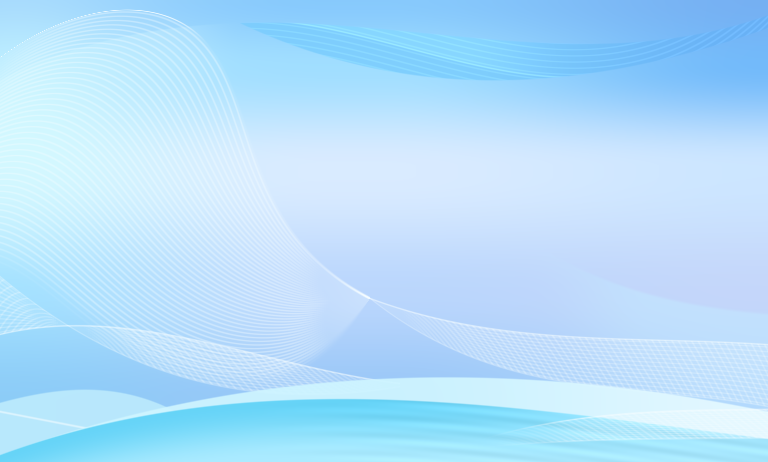
A Shadertoy shader for this background:

```glsl
// Cubic through four heights spaced evenly over t = 0..1
float curve(float t, vec4 h) {
    float a = t, b = t - 1.0 / 3.0, c = t - 2.0 / 3.0, d = t - 1.0;
    return dot(h, vec4(-4.5 * b * c * d, 13.5 * a * c * d, -13.5 * a * b * d, 4.5 * a * b * c));
}

float span(float x, float start, float end) {
    return (x - start) / (end - start);
}

// Soft coverage of the side where d is positive
float fill(float d, float px) {
    return smoothstep(-px, px, d);
}

float stroke(float d, float width, float px) {
    return 1.0 - smoothstep(0.0, width + px, abs(d));
}

// Evenly numbered contour lines of a field
float contours(float v, float width, float px) {
    float slope = max(fwidth(v), 1e-4);
    float d = abs(fract(v) - 0.5) / slope * px;
    return stroke(d, width, px) * (1.0 - smoothstep(0.35, 0.8, slope));
}

// Coverage between two edges, in either order
float between(float y, float a, float b, float px) {
    return fill(y - min(a, b), px) * fill(max(a, b) - y, px);
}

// Vertical gradient from bottom to top
vec3 ramp(float y, vec3 floorCol, vec3 low, vec3 mid, vec3 high, vec3 top) {
    vec3 c = mix(floorCol, low, smoothstep(0.13, 0.38, y));
    c = mix(c, mid, smoothstep(0.36, 0.62, y));
    c = mix(c, high, smoothstep(0.64, 0.86, y));
    return mix(c, top, smoothstep(0.85, 1.0, y));
}

vec3 sky(vec2 p) {
    vec3 left = ramp(p.y, vec3(0.55, 0.80, 0.97), vec3(0.64, 0.88, 1.0), vec3(0.79, 0.95, 1.0),
                     vec3(0.67, 0.89, 1.0), vec3(0.63, 0.84, 0.99));
    vec3 centre = ramp(p.y, vec3(0.60, 0.78, 0.97), vec3(0.73, 0.84, 0.99), vec3(0.85, 0.92, 1.0),
                       vec3(0.63, 0.87, 1.0), vec3(0.53, 0.79, 0.99));
    vec3 right = ramp(p.y, vec3(0.70, 0.85, 0.99), vec3(0.77, 0.84, 0.98), vec3(0.80, 0.90, 1.0),
                      vec3(0.45, 0.73, 0.98), vec3(0.46, 0.69, 0.95));
    return mix(mix(left, centre, smoothstep(0.0, 0.42, p.x)), right, smoothstep(0.5, 1.0, p.x));
}

// Fan of lines converging on a knot; x = lines, y = veil
vec2 fan(vec2 p, vec2 knot, float aspect, float px) {
    vec2 q = (p - knot) * vec2(aspect, 1.0);
    float r = length(q), t = min(r / 0.81, 1.2);
    float angle = atan(q.y, -q.x);
    float high = curve(t, vec4(0.48, 0.76, 0.99, 0.88));
    float low = curve(t, vec4(-1.0, -0.72, -0.22, 0.09));
    float v = (angle - low) / (high - low);
    float inside = smoothstep(-0.02, 0.1, v) * fill((1.0 - v) * r, px) * step(q.x, 0.0);
    float lines = contours(v * 46.0, 0.0006, px) * inside;
    float rim = stroke((v - 1.0) * r, 0.001, px) * step(q.x, 0.0);
    rim *= exp(-r * 9.0) + 0.8 * smoothstep(0.64, 0.76, r);
    return vec2(lines * 0.34 + rim, inside * (0.08 + 0.22 * exp(-r * 7.0)));
}

// Woven band; adds crossing threads and bright rims
float weave(float t, float y, float a, float b, float threads, float px) {
    float v = (y - b) / (abs(a - b) < 0.004 ? 0.004 : a - b);
    float mesh = contours(v * 13.0, 0.0004, px) + contours(t * threads + v * 5.0, 0.0004, px);
    float rims = stroke(y - a, 0.001, px) + 0.5 * stroke(y - b, 0.001, px);
    return (between(y, a, b, px) * (0.12 + 0.22 * mesh) + 0.5 * rims) * step(0.0, t) * step(t, 1.0);
}

void mainImage(out vec4 fragColor, in vec2 fragCoord) {
    vec2 p = fragCoord / iResolution.xy;
    float px = 1.0 / iResolution.y, aspect = iResolution.x / iResolution.y;
    const vec3 white = vec3(0.96, 0.99, 1.0), pale = vec3(0.81, 0.96, 1.0);
    vec3 col = sky(p);

    // Light arc at the upper left
    float arc = curve(span(p.x, 0.0, 0.3125), vec4(0.826, 0.896, 0.935, 0.950));
    float arcFade = smoothstep(0.32, 0.2, p.x) * smoothstep(0.35, 0.0, arc - p.y);
    col = mix(col, pale, 0.3 * fill(arc - p.y, px) * arcFade);
    vec2 glow = (p - vec2(0.03, 0.74)) * vec2(aspect, 1.0);
    col = mix(col, vec3(0.84, 0.99, 1.0), 0.6 * exp(-dot(glow, glow) * 22.0));

    // Upper blue ribbon with folds
    float t = span(p.x, 0.3125, 1.0);
    float top = curve(t, vec4(0.950, 0.930, 0.905, 0.967));
    float under = curve(t, vec4(0.950, 0.837, 0.842, 0.939));
    float ribbon = between(p.y, top, under, px) * step(0.0, t);
    float fold = curve(span(p.x, 0.417, 0.729), vec4(0.941, 0.900, 0.857, 0.833));
    vec3 ribbonCol = mix(vec3(0.48, 0.80, 0.99), vec3(0.40, 0.69, 0.96), smoothstep(0.4, 1.0, t));
    ribbonCol += 0.04 * fill(p.y - fold, px) * smoothstep(0.75, 0.6, p.x);
    ribbonCol += 0.05 * contours((p.y - fold) * 75.0, 0.0004, px);
    ribbonCol += 0.10 * stroke(p.y - fold, 0.001, px) * step(p.x, 0.74);
    col = mix(col, ribbonCol, ribbon * 0.88);

    // Haze at the right
    float haze = curve(span(p.x, 0.69, 1.0), vec4(0.478, 0.391, 0.343, 0.320));
    float hazeFade = smoothstep(0.68, 0.85, p.x) * smoothstep(0.25, 0.0, haze - p.y);
    col = mix(col, vec3(0.76, 0.91, 1.0), 0.55 * fill(haze - p.y, 2.0 * px) * hazeFade);

    // Line fan and the woven bands
    vec2 net = fan(p, vec2(0.482, 0.354), aspect, px);
    col = mix(col, white, clamp(net.x + net.y, 0.0, 1.0));
    t = span(p.x, 0.482, 1.0);
    float weaveRight = weave(t, p.y, curve(t, vec4(0.354, 0.285, 0.265, 0.254)),
                             curve(t, vec4(0.354, 0.204, 0.154, 0.120)), 60.0, px);
    t = span(p.x, 0.0, 0.521);
    float weaveLeft = weave(t, p.y, curve(t, vec4(0.276, 0.287, 0.228, 0.170)),
                            curve(t, vec4(0.402, 0.222, 0.150, 0.163)), 50.0, px);
    col = mix(col, white, clamp(weaveRight + weaveLeft, 0.0, 0.9));

    // Pale hill at the lower left
    float hill = curve(span(p.x, 0.0, 0.224), vec4(0.128, 0.153, 0.152, 0.113));
    col = mix(col, vec3(0.74, 0.92, 0.99), 0.9 * fill(hill - p.y, px) * step(p.x, 0.24));
    col = mix(col, white, 0.6 * stroke(p.y - 0.109 + 0.32 * p.x, 0.002, px) * step(p.x, 0.13));

    // Foreground swoosh: pale crest over cyan body
    float crest = curve(p.x, vec4(0.015, 0.154, 0.180, 0.109));
    float body = curve(p.x, vec4(0.015, 0.130, 0.117, 0.050));
    col = mix(col, mix(pale, white, smoothstep(0.5, 1.0, p.x) * 0.6), 0.92 * fill(crest - p.y, px));
    float depth = max(body - p.y, 0.0);
    vec3 cyan = mix(vec3(0.40, 0.83, 0.97), vec3(0.67, 0.92, 1.0), smoothstep(0.0, 0.13, depth));
    cyan = mix(cyan, vec3(0.70, 0.92, 1.0), 0.8 * smoothstep(0.45, 0.95, p.x));
    float streak = sin(depth * 170.0 + p.x * 9.0) + 0.6 * sin(depth * 310.0 - p.x * 14.0);
    cyan += 0.022 * streak * smoothstep(0.3, 0.6, p.x);
    col = mix(col, cyan, fill(body - p.y, px));

    // White veil at the lower right
    t = span(p.x, 0.62, 1.0);
    float veil = weave(t, p.y, curve(t, vec4(0.045, 0.092, 0.110, 0.114)),
                       curve(t, vec4(0.030, 0.045, 0.050, 0.052)), 40.0, px);
    col = mix(col, white, clamp(veil * smoothstep(0.0, 0.4, t), 0.0, 0.8));
    fragColor = vec4(clamp(col, 0.0, 1.0), 1.0);
}
```
